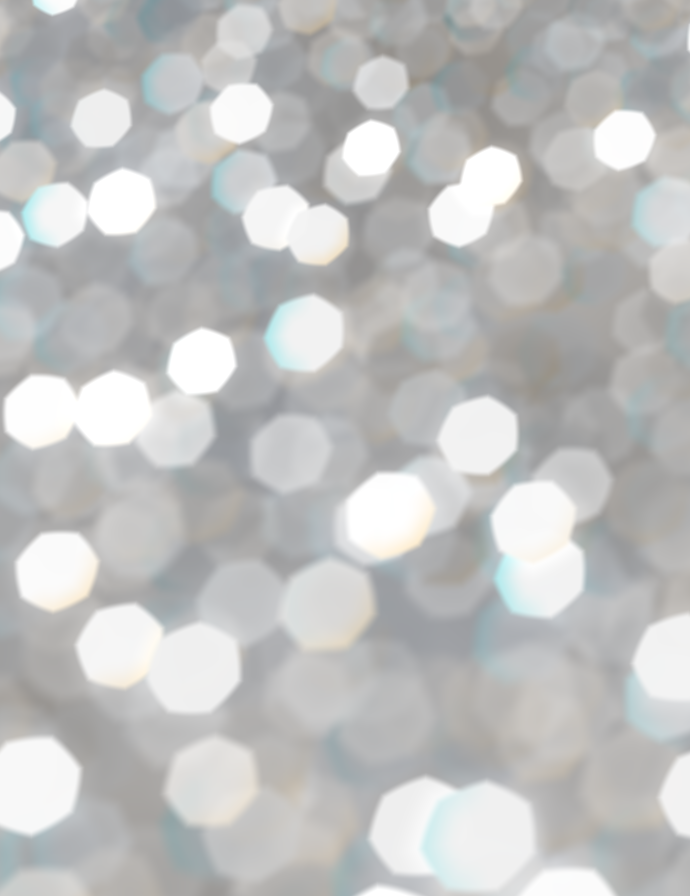
This background is drawn by a Shadertoy shader. Its source:

```glsl
// Defocused silver glitter: soft, many-sided light discs that shrink with distance.
// Each layer is a jittered cellular grid laid on a receding plane and blended
// over a cloudy grey base made of layered sines, from faint discs to white glints.

vec3 hash3(vec2 cell, float seed) {
    vec3 p = fract((cell.xyx + 50.0 + seed * 17.3) * vec3(0.1031, 0.1030, 0.0973));
    p += dot(p, p.yxz + 33.33);
    return fract((p.xxy + p.yzz) * p.zyx);
}

// Distance from the centre of a rounded seven-bladed aperture; the edge is near 1.
float aperture(vec2 d, float turn) {
    d = mat2(0.8, -0.6, 0.6, 0.8) * d;
    d *= vec2(0.95, 1.05);
    float blade = 6.2832 / 7.0;
    float angle = mod(atan(d.y, d.x) + turn, blade) - 0.5 * blade;
    return length(d) * mix(1.0, 1.05 * cos(angle), 0.65);
}

// Blends one layer of discs into color; glare runs from 0 (faint) to 1 (white).
void scatterDiscs(inout vec3 color, vec2 p, float seed, float cellSize, float share, float glare) {
    float depth = 1.0 - 0.5 * p.y;
    vec2 home = floor(vec2(p.x / depth, -2.0 * log(depth)) / cellSize);

    for (int row = -1; row <= 1; row++)
    for (int col = -1; col <= 1; col++) {
        vec2 cell = home + vec2(col, row);
        vec3 place = hash3(cell, seed);
        vec3 look = hash3(cell, seed + 5.7);

        // Project the jittered grid point back onto the canvas
        vec2 ground = (cell + place.xy) * cellSize;
        float scale = exp(-0.5 * ground.y);
        if (place.z > share * mix(1.0, scale * scale, glare)) continue;
        vec2 centre = vec2(ground.x * scale, 2.0 - 2.0 * scale);
        vec2 d = (p - centre) / (scale * mix(0.053, 0.064, look.x));
        float dist = aperture(d, look.y * 0.9);

        // Neutral body with a slight cool or warm cast and a lighter outline
        float tone = mix(mix(0.51, 0.86, look.y), mix(0.94, 1.04, look.y), glare);
        vec3 body = tone + (look.z - 0.5) * (1.0 - glare) * vec3(-0.05, 0.0, 0.06);
        float rim = smoothstep(0.3, 1.0, dist);
        body += 0.04 * rim * (1.0 - glare);

        // Lens fringes: cyan to the left of some discs, amber below others
        float cyan = smoothstep(0.68, 0.95, look.z) * max(0.0, 0.2 - d.x);
        float amber = smoothstep(0.30, 0.05, look.z) * max(0.0, 0.6 * d.x - 0.7 * d.y);
        body -= rim * (cyan * vec3(0.24, 0.03, 0.02) + amber * vec3(0.0, 0.08, 0.22));

        // Surrounding haze, then the disc itself
        color += 0.06 * glare * glare * (1.0 - smoothstep(0.8, 1.55, dist));
        float soft = mix(0.21, 0.10, glare);
        float cover = 1.0 - smoothstep(1.0 - soft, 1.0 + soft, dist);
        color = mix(min(color, 1.0), body, cover * mix(0.38, 0.97, glare));
    }
}

void mainImage(out vec4 fragColor, in vec2 fragCoord) {
    vec2 p = (fragCoord - vec2(0.5 * iResolution.x, 0.0)) / iResolution.y;

    // Cloudy base, darker in the upper middle
    float cloud = 0.030 * sin(8.0 * p.x + 2.0 * sin(5.0 * p.y))
                + 0.025 * sin(11.0 * p.y - 5.0 * p.x + 1.5 * sin(9.0 * p.x));
    float shade = 0.07 * exp(-14.0 * dot(p - vec2(0.02, 0.72), p - vec2(0.02, 0.72)));
    vec3 color = vec3(0.645, 0.643, 0.645) + cloud - shade;
    color += vec3(-0.010, 0.0, 0.015) * sin(6.0 * p.x + 4.0 * p.y);

    // Faint discs
    for (int layer = 0; layer < 4; layer++)
        scatterDiscs(color, p, 1.0 + 3.1 * float(layer), 0.11, 0.62, 0.0);

    // Pale discs, then white glints
    scatterDiscs(color, p, 21.0, 0.115, 0.26, 0.5);
    scatterDiscs(color, p, 34.0, 0.11, 0.36, 1.0);

    fragColor = vec4(clamp(color, 0.0, 1.0), 1.0);
}
```
